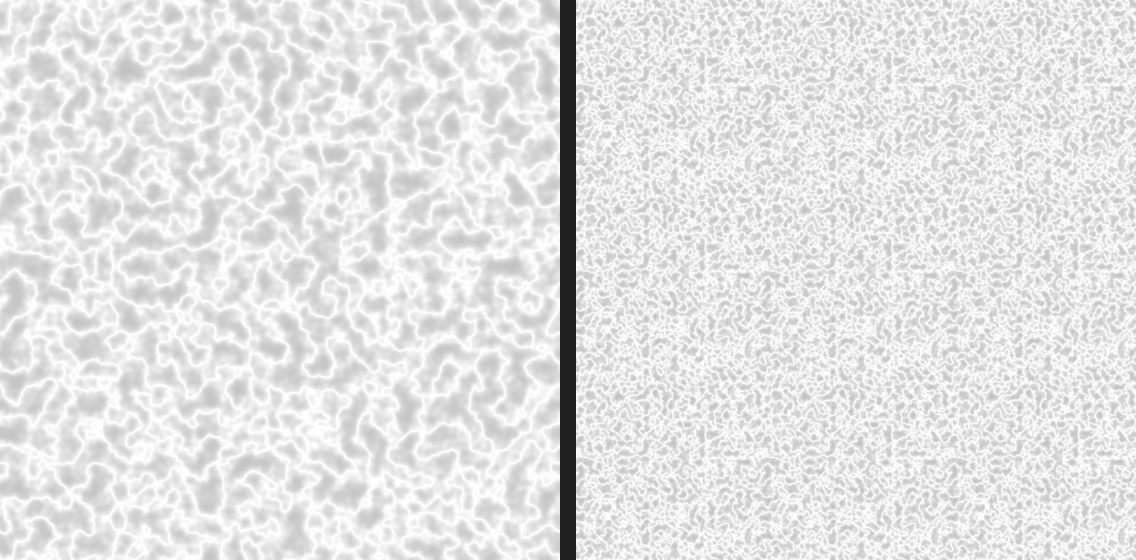
Left, the tile; right, the same tile 3 across and 3 down.
Write a WebGL 1 fragment shader that draws this texture.

```glsl
precision highp float;
// Pale grey marbling crossed by a web of fine white veins.
// Wrapping gradient noise is summed over octaves; the veins follow its
// zero crossings, and the tone darkens softly with distance from zero.

uniform vec2 u_resolution;

const float BASE_CELLS = 20.0;   // noise cells across the tile, whole number
const int OCTAVES = 3;
const float OCTAVE_GAIN = 0.42;  // strength of each finer octave
const float TONE_GAIN = 2.4;     // how fast the grey sets in beside a vein
const float VEIN_SOFTNESS = 0.008;
const vec3 VEIN_COLOR = vec3(1.0);
const vec3 SHADE_COLOR = vec3(0.73);

// Sine-free hash: two values from 0 to 1 for a lattice point and a seed
vec2 hash2(vec2 cell, float seed) {
  vec3 p = fract(vec3(cell, seed).xyx * vec3(0.1031, 0.1030, 0.0973) + seed * 0.1713);
  p += dot(p, p.yzx + 33.33);
  return fract((p.xx + p.yz) * p.zy);
}

// Contribution of one lattice corner, with the lattice wrapped to the tile
float cornerSlope(vec2 cell, vec2 offset, vec2 local, float period, float seed) {
  vec2 direction = hash2(mod(cell + offset, period), seed) * 2.0 - 1.0;
  return dot(normalize(direction + 0.0001), local - offset);
}

// Gradient noise that repeats every period cells
float tiledNoise(vec2 p, float period, float seed) {
  vec2 cell = floor(p);
  vec2 local = p - cell;
  vec2 blend = local * local * local * (local * (local * 6.0 - 15.0) + 10.0);
  float a = cornerSlope(cell, vec2(0.0, 0.0), local, period, seed);
  float b = cornerSlope(cell, vec2(1.0, 0.0), local, period, seed);
  float c = cornerSlope(cell, vec2(0.0, 1.0), local, period, seed);
  float d = cornerSlope(cell, vec2(1.0, 1.0), local, period, seed);
  return mix(mix(a, b, blend.x), mix(c, d, blend.x), blend.y);
}

// Octaves are shifted so that their lattice points do not coincide
float layeredNoise(vec2 uv) {
  float sum = 0.0;
  float strength = 1.0;
  float cells = BASE_CELLS;
  for (int i = 0; i < OCTAVES; i++) {
    float layer = float(i);
    sum += strength * tiledNoise(uv * cells + layer * vec2(0.37, 0.61), cells, layer + 3.0);
    cells *= 2.0;
    strength *= OCTAVE_GAIN;
  }
  return sum;
}

void main() {
  vec2 uv = gl_FragCoord.xy / u_resolution;
  float height = layeredNoise(uv);

  // Rounded absolute value: a narrow crest at each zero crossing
  float ridge = sqrt(height * height + VEIN_SOFTNESS * VEIN_SOFTNESS) - VEIN_SOFTNESS;

  // Soft limit keeps the darkest patches even
  float tone = TONE_GAIN * ridge;
  float shade = tone / sqrt(1.0 + tone * tone);
  gl_FragColor = vec4(mix(VEIN_COLOR, SHADE_COLOR, shade), 1.0);
}
```
